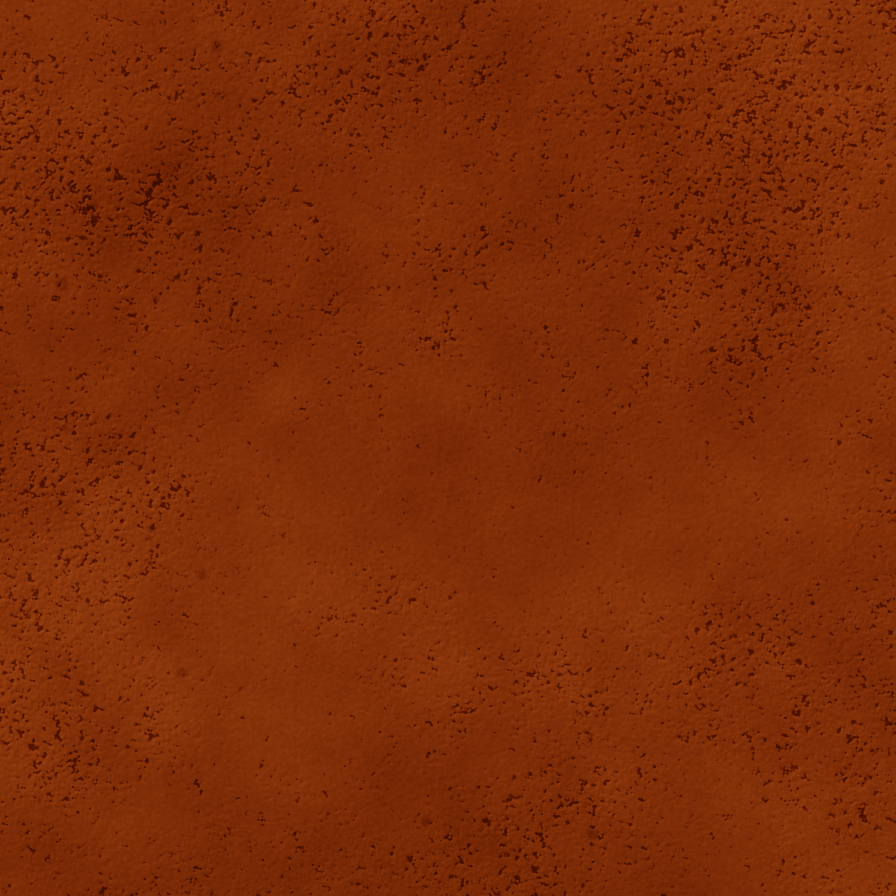
A three.js fragment shader for this texture:

```glsl
// Rust-brown weathered plaster with clusters of small dark pits and soft stains.

varying vec2 vUv;

float hash(vec2 p) {
  vec3 q = fract(p.xyx * vec3(0.1031, 0.1030, 0.0973));
  q += dot(q, q.yzx + 33.33);
  return fract((q.x + q.y) * q.z);
}

float noise(vec2 p) {
  vec2 cell = floor(p);
  vec2 f = fract(p);
  f = f * f * (3.0 - 2.0 * f);
  return mix(mix(hash(cell), hash(cell + vec2(1.0, 0.0)), f.x),
             mix(hash(cell + vec2(0.0, 1.0)), hash(cell + 1.0), f.x), f.y);
}

// Rotating every octave hides the noise lattice.
float fbm(vec2 p) {
  float sum = 0.0;
  float weight = 0.5;
  for (int i = 0; i < 5; i++) {
    sum += weight * noise(p);
    p = mat2(1.6, 1.2, -1.2, 1.6) * p + 17.3;
    weight *= 0.5;
  }
  return sum / 0.97;
}

// Height of the rough skin; its lowest parts become pits.
float skinHeight(vec2 uv) {
  vec2 p = mat2(0.92, 0.39, -0.39, 0.92) * uv;
  float coarse = noise(p * vec2(185.0, 225.0) + 40.0);
  float fine = noise(mat2(0.8, -0.6, 0.6, 0.8) * uv * 390.0 + 90.0);
  return 0.58 * coarse + 0.42 * fine;
}

// Share of pitted surface: broad patches broken into smaller clusters.
float pitDensity(vec2 uv) {
  float patches = fbm(uv * vec2(4.0, 5.5) + 5.7);
  float clusters = noise(uv * 24.0 + 61.0) + noise(uv * 58.0 + 7.0) - 1.0;
  float band = 0.09 * cos(6.2832 * (uv.y - 0.77));
  return smoothstep(0.12, 0.78, patches + 0.24 * clusters + band);
}

// A few round stains, each kept inside its own grid cell.
float stains(vec2 uv) {
  vec2 p = uv * 7.0;
  vec2 cell = floor(p);
  vec2 center = 0.2 + 0.6 * vec2(hash(cell + 11.0), hash(cell + 29.0));
  float radius = mix(0.025, 0.055, hash(cell + 47.0));
  float wobble = 0.03 * (noise(uv * 120.0) - 0.5);
  float dist = length(fract(p) - center) + wobble;
  float present = step(0.84, hash(cell + 73.0));
  return present * (1.0 - smoothstep(radius - 0.02, radius + 0.02, dist));
}

// Colour ramp from deep brown to orange rust, driven by the red level.
vec3 rustColor(float red) {
  float d = max(red - 0.31, 0.0);
  float shade = min(red / 0.31, 1.0);
  return vec3(red, shade * (0.07 + 0.45 * d + 0.65 * d * d), 0.83 * d * d);
}

void main() {
  vec2 uv = vUv;
  float density = pitDensity(uv);
  float height = skinHeight(uv);

  // Cloudy discoloration and fine grain
  float clouds = fbm(uv * vec2(2.8, 3.6) + 23.0) - 0.5;
  float mottling = fbm(uv * 16.0 + 71.0) - 0.5;
  float grain = noise(uv * 300.0 + 130.0) - 0.5;
  float red = 0.51 + 0.14 * clouds + 0.07 * mottling + 0.03 * grain;

  // Relief lit from the upper left
  vec2 towardLight = vec2(-0.0014, 0.0018);
  float slope = height - skinHeight(uv + towardLight);
  red += slope * mix(0.045, 0.14, density);

  // Dark pits of varied depth, denser inside the patches
  float level = mix(0.14, 0.35, density);
  float pit = 1.0 - smoothstep(level - 0.12, level + 0.06, height);
  red -= 0.19 * pit;

  red -= 0.065 * stains(uv);
  gl_FragColor = vec4(rustColor(clamp(red, 0.22, 0.6)), 1.0);
}
```
